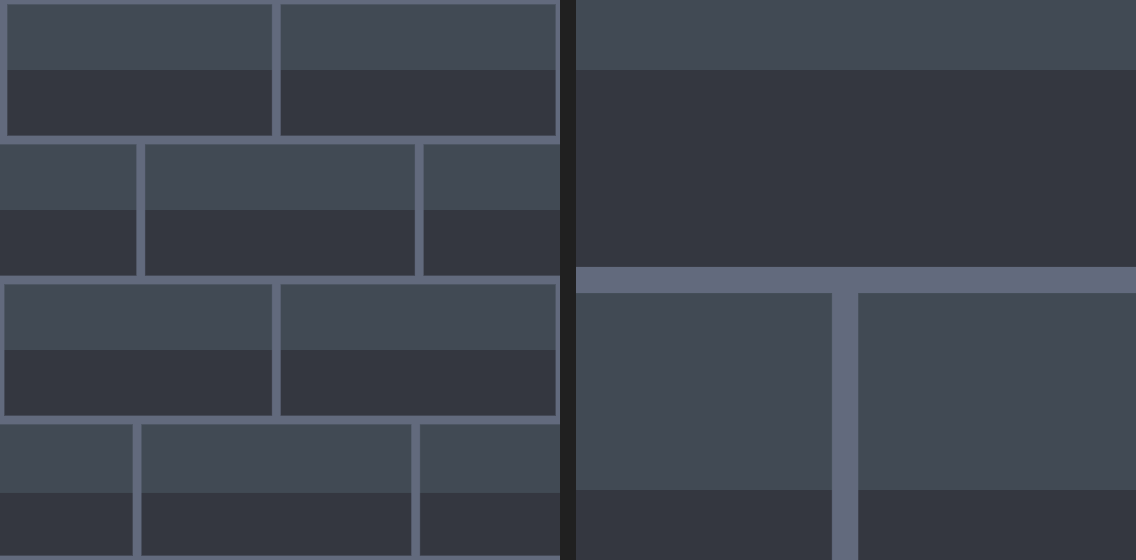
Left: the whole. Right: its middle third, enlarged.
Write a three.js fragment shader that draws this pattern.

```glsl
// Slate bricks in running bond: two-tone faces with pale blue-grey joints.
varying vec2 vUv;

// Distance between two positions on an axis that wraps at 1.
float wrapDistance(float a, float b) {
  return abs(fract(a - b + 0.5) - 0.5);
}

// Smoothed coverage of a line, from the distance to its centre.
float lineMask(float dist, float halfWidth, float blur) {
  return clamp(0.5 - (dist - halfWidth) / blur, 0.0, 1.0);
}

void main() {
  vec2 blur = max(fwidth(vUv), vec2(0.0002));
  float course = mod(floor(vUv.y * 4.0), 4.0);
  float height = fract(vUv.y * 4.0);
  float shifted = 1.0 - mod(course, 2.0);
  float bottomCourse = 1.0 - step(0.5, course);
  float topCourse = step(2.5, course);

  // Brick face: light upper half, dark lower half
  float split = 0.5 - 0.021 * bottomCourse;
  float upper = clamp(0.5 + (height - split) / (4.0 * blur.y), 0.0, 1.0);
  vec3 color = mix(vec3(0.204, 0.216, 0.251), vec3(0.254, 0.292, 0.328), upper);

  // Upright joints: two per course, with slightly uneven spacing
  float first = shifted * (0.2513 - 0.0065 * bottomCourse) + 0.0026 * topCourse;
  float second = mix(0.4935, first + 0.4974, shifted);
  float halfWidth = 0.0078;
  float joint = max(
    lineMask(wrapDistance(vUv.x, first), halfWidth + 0.0026 * topCourse, blur.x * 1.3),
    lineMask(wrapDistance(vUv.x, second), halfWidth, blur.x * 1.3));

  // Level joints between courses
  float level = wrapDistance(height, 0.0) / 4.0;
  joint = max(joint, lineMask(level, halfWidth, blur.y));

  gl_FragColor = vec4(mix(color, vec3(0.384, 0.414, 0.492), joint), 1.0);
}
```
